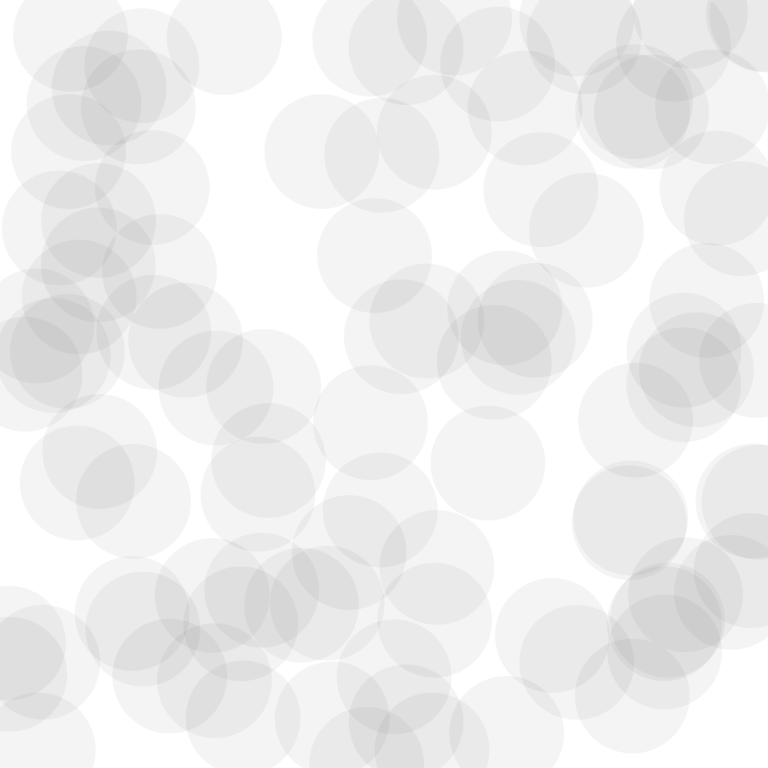
This pattern is drawn by a three.js fragment shader. Its source:

```glsl
// Translucent grey discs of one size, scattered at random on white paper.
// Each disc multiplies the paper by a faint tint, so overlaps grow darker
// with the number of layers. Centres come from a sine-free hash.

varying vec2 vUv;

const int   DISC_COUNT   = 100;
const float DISC_RADIUS  = 0.0747;  // in canvas widths
const float DISC_OPACITY = 0.043;   // darkening per layer
const float EDGE_SOFT    = 0.001;   // half width of the smoothed rim
const float SEED         = 17.0;
const vec3  PAPER_COLOR  = vec3(1.0);
const vec3  INK_COLOR    = vec3(0.0);

// Two random values in 0..1 from one number
vec2 hash21(float n) {
  vec3 p = fract(vec3(n) * vec3(0.1031, 0.1030, 0.0973));
  p += dot(p, p.yzx + 33.33);
  return fract((p.xx + p.yz) * p.zy);
}

// Smooth coverage of a disc: 1 inside, 0 outside
float discCoverage(vec2 point, vec2 center) {
  float dist = length(point - center) - DISC_RADIUS;
  return 1.0 - smoothstep(-EDGE_SOFT, EDGE_SOFT, dist);
}

void main() {
  // Light left after passing through all layers
  float light = 1.0;
  for (int i = 0; i < DISC_COUNT; i++) {
    vec2 center = hash21(float(i) * 7.31 + SEED);
    light *= 1.0 - DISC_OPACITY * discCoverage(vUv, center);
  }

  gl_FragColor = vec4(mix(INK_COLOR, PAPER_COLOR, light), 1.0);
}
```
